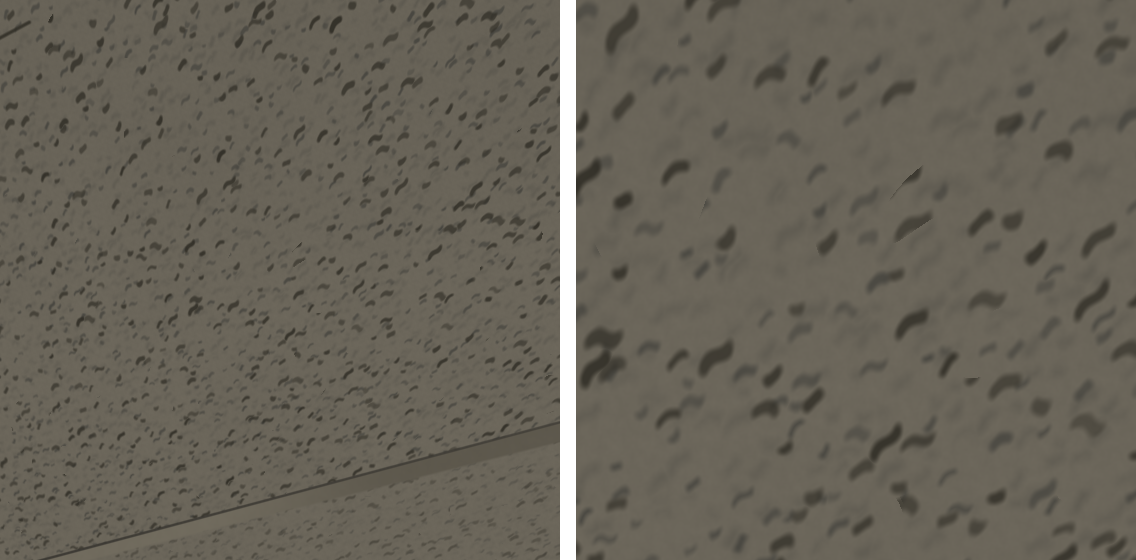
Left: the whole. Right: its middle third, enlarged.
A WebGL 1 fragment shader for this texture:

```glsl
precision highp float;
// Speckled ceiling panel seen at an angle, crossed by a slim rail near the bottom.
uniform vec2 u_resolution;

// Colours
const vec3 PANEL = vec3(0.421, 0.400, 0.354);
const vec3 WARM_PIT = vec3(0.185, 0.175, 0.145);
const vec3 COOL_PIT = vec3(0.225, 0.225, 0.210);
const vec3 RAIL_LIGHT = vec3(0.440, 0.418, 0.366);
const vec3 RAIL_SHADE = vec3(0.365, 0.345, 0.300);
const vec3 SEAM = vec3(0.215, 0.205, 0.185);

// Layout
const vec2 TILT = vec2(0.12, 0.62);     // perspective growth to the right and up
const float PIT_ANGLE = 0.34;           // mean direction of the pits
const float ANGLE_SPREAD = 1.25;
const float SOFTNESS = 0.0026;          // edge blur
const float RAIL_SLOPE = 0.266;
const float RAIL_START = 0.075;         // where the rail meets the bottom side
const float LOWER_CONTRAST = 0.6;       // pit strength below the rail

vec2 hash2(vec2 p) {
  vec2 k = vec2(dot(p, vec2(127.1, 311.7)), dot(p, vec2(269.5, 183.3)));
  return fract(sin(k) * 43758.5453);
}

// Smooth mottling from layered, bent sines, about -1 to 1
float mottle(vec2 p) {
  float sum = 0.0;
  float gain = 0.5;
  for (int i = 0; i < 4; i++) {
    p = mat2(0.8, 0.6, -0.6, 0.8) * p * 1.7 + 2.3;
    sum += gain * sin(p.x + 1.3 * sin(p.y)) * cos(p.y + sin(p.x * 0.7));
    gain *= 0.7;
  }
  return sum;
}

float capsule(vec2 p, float halfLength, float radius) {
  p.x -= clamp(p.x, -halfLength, halfLength);
  return length(p) - radius;
}

// One scattered layer of pits: largest coverage times depth around p
float pits(vec2 p, float cell, float size, float chance, float soft, float seed) {
  vec2 home = floor(p / cell);
  float cover = 0.0;
  for (int j = -1; j <= 1; j++) {
    for (int i = -1; i <= 1; i++) {
      vec2 id = home + vec2(float(i), float(j));
      vec2 place = hash2(id + seed);
      vec2 form = hash2(id + seed + 17.3);
      vec2 kind = hash2(id + seed + 41.9);
      vec2 d = p - (id + place) * cell;
      float a = PIT_ANGLE + (form.x - 0.5) * ANGLE_SPREAD;
      d = mat2(cos(a), -sin(a), sin(a), cos(a)) * d;
      // bend and roughen the outline
      d.y += size * 0.22 * sin(d.x / size * 2.2 + form.y * 6.3);
      float halfLength = size * mix(0.2, 1.3, form.y * form.y);
      float radius = size * mix(0.38, 0.72, kind.x);
      float shape = smoothstep(soft, -soft, capsule(d, halfLength, radius));
      float present = step(kind.y, chance);
      cover = max(cover, shape * present * mix(0.4, 1.0, place.x * 0.5 + form.x * 0.5));
    }
  }
  return cover;
}

void main() {
  vec2 p = gl_FragCoord.xy / u_resolution;
  float pixel = 1.0 / min(u_resolution.x, u_resolution.y);

  // Perspective plane: features shrink toward the lower left
  float depth = 1.0 + dot(TILT, p);
  vec2 plane = p / depth;
  float soft = max(SOFTNESS, pixel) / pow(depth, 1.5);

  // Panel tone with broad mottling and fine grain
  vec3 color = PANEL * (1.0 + 0.012 * mottle(p * 5.0) + 0.020 * mottle(p * 150.0));
  color *= 1.0 - 0.035 * smoothstep(0.3, 1.0, p.y);

  // Height above the rail, measured across it
  float above = (p.y - RAIL_SLOPE * (p.x - RAIL_START)) * inversesqrt(1.0 + RAIL_SLOPE * RAIL_SLOPE);
  float contrast = mix(LOWER_CONTRAST, 1.0, smoothstep(-0.01, 0.0, above));

  // Pits: faint dimples, small cool marks, larger dark marks
  float clump = 0.1 * mottle(plane * 14.0);
  float dimples = pits(plane, 0.0125, 0.0036, 0.75, soft * 1.8, 5.0);
  float small = pits(plane, 0.0150, 0.0031, 0.50 + clump, soft, 63.0);
  float large = pits(plane, 0.0190, 0.0043, 0.56 + clump, soft, 129.0);
  color = mix(color, COOL_PIT, dimples * 0.24 * contrast);
  color = mix(color, COOL_PIT, small * 0.72 * contrast);
  color = mix(color, WARM_PIT, large * 0.95 * contrast);

  // Long scratch near the upper left corner
  vec2 s = p - vec2(0.022, 0.944);
  s = mat2(0.88, -0.47, 0.47, 0.88) * s;
  float scratch = smoothstep(0.003, -0.002, capsule(s, 0.034, 0.0025));
  color = mix(color, WARM_PIT, scratch * 0.85);

  // Rail face, lit at the left and shaded at the right
  float railWidth = mix(0.020, 0.034, p.x);
  float rail = smoothstep(-railWidth - 0.003, -railWidth + 0.003, above)
             * smoothstep(0.002, -0.002, above);
  vec3 face = mix(RAIL_LIGHT, RAIL_SHADE, smoothstep(0.35, 0.75, p.x));
  face *= 1.0 + 0.012 * mottle(p * 60.0);
  color = mix(color, face, rail);

  // Dark seam along the upper edge of the rail
  float seam = smoothstep(0.0038, 0.0006, abs(above));
  color = mix(color, SEAM, seam * mix(0.9, 0.65, p.x));

  gl_FragColor = vec4(color, 1.0);
}
```
